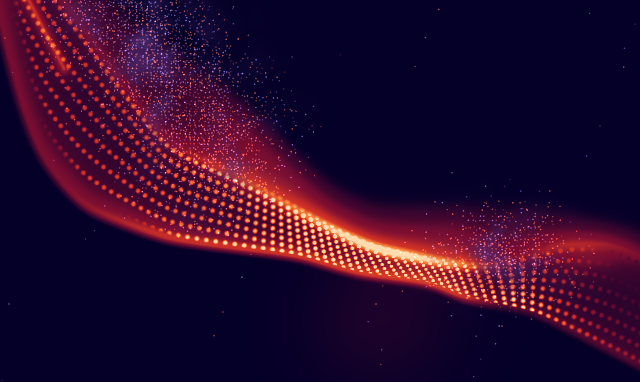
Reproduce this background procedurally as a WebGL 1 fragment shader.

```glsl
precision highp float;
uniform vec2 u_resolution;

const vec3 NIGHT = vec3(0.02, 0.0, 0.155);
const vec3 PLUM = vec3(0.23, 0.02, 0.18);
const vec3 CRIMSON = vec3(0.47, 0.05, 0.19);
const vec3 SCARLET = vec3(0.80, 0.18, 0.15);
const vec3 ORANGE = vec3(0.98, 0.48, 0.20);
const vec3 CREAM = vec3(1.0, 0.86, 0.68);
const vec3 VIOLET = vec3(0.29, 0.19, 0.48);
const vec3 LAVENDER = vec3(0.62, 0.55, 0.85);
const float DOT_ROWS = 8.0;
const float DOT_SPACING = 0.022;
const float DOT_RADIUS = 0.0068;
const vec2 DOT_AXIS = vec2(0.8, -0.6);
const float CURVE_SOFTNESS = 0.04;
const float SLOPE_STEP = 0.004;

float bell(float x) { return exp(-x * x); }

float below(float edge, float soft, float x) {
  return 1.0 - smoothstep(edge - soft, edge + soft, x);
}

// Rounded change of slope
float hinge(float x, float at, float turn) {
  float d = x - at;
  return 0.5 * turn * (d + sqrt(d * d + CURVE_SOFTNESS * CURVE_SOFTNESS));
}

// Ribbon outlines as heights over x
float lowerEdge(float x) {
  return 0.90 - 4.5 * x + hinge(x, 0.043, 1.86) + hinge(x, 0.098, 1.6)
    + hinge(x, 0.217, 0.71) + hinge(x, 0.435, 0.22) + hinge(x, 0.783, -0.2)
    + hinge(x, 0.935, 0.2) + hinge(x, 1.13, -0.4) + hinge(x, 1.217, 0.34)
    + hinge(x, 1.391, -0.35);
}

float upperEdge(float x) {
  return 1.228 - 1.4 * x + hinge(x, 0.435, 0.95) + hinge(x, 0.63, -0.1)
    + hinge(x, 0.87, 0.09) + hinge(x, 0.978, 0.26) + hinge(x, 1.185, 0.1)
    + hinge(x, 1.28, 0.43) + hinge(x, 1.48, -0.3) + hinge(x, 1.6, -0.5);
}

float veilEdge(float x) {
  return 1.27 - 0.85 * x + hinge(x, 0.652, -0.2) + hinge(x, 0.87, 0.55)
    + hinge(x, 0.97, 0.55) + hinge(x, 1.36, -0.2) + hinge(x, 1.48, -0.2);
}

// Hash and gradient noise
vec2 hash2(vec2 p) {
  p = vec2(dot(p, vec2(127.1, 311.7)), dot(p, vec2(269.5, 183.3)));
  return fract(sin(p) * 43758.5);
}

float corner(vec2 cell, vec2 f, vec2 o) {
  return dot(hash2(cell + o) * 2.0 - 1.0, f - o);
}

float gradientNoise(vec2 p) {
  vec2 i = floor(p), f = fract(p), w = f * f * (3.0 - 2.0 * f);
  return mix(mix(corner(i, f, vec2(0, 0)), corner(i, f, vec2(1, 0)), w.x),
             mix(corner(i, f, vec2(0, 1)), corner(i, f, vec2(1, 1)), w.x), w.y);
}

float fbm(vec2 p) {
  float sum = 0.0, gain = 0.6;
  for (int i = 0; i < 4; i++) {
    sum += gain * gradientNoise(p);
    p = p * 2.03 + 7.1;
    gain *= 0.5;
  }
  return sum;
}

float segmentDistance(vec2 p, vec2 a, vec2 b) {
  vec2 ab = b - a;
  return length(p - a - ab * clamp(dot(p - a, ab) / dot(ab, ab), 0.0, 1.0));
}

vec3 fire(float heat) {
  vec3 c = mix(NIGHT, PLUM, smoothstep(0.0, 0.12, heat));
  c = mix(c, CRIMSON, smoothstep(0.1, 0.27, heat));
  c = mix(c, SCARLET, smoothstep(0.25, 0.5, heat));
  c = mix(c, ORANGE, smoothstep(0.48, 0.78, heat));
  return mix(c, CREAM, smoothstep(0.75, 1.1, heat));
}

void main() {
  vec2 p = gl_FragCoord.xy / u_resolution.y;
  float pixel = 1.0 / u_resolution.y;
  float low = lowerEdge(p.x), high = upperEdge(p.x);
  float lowSlope = (lowerEdge(p.x + SLOPE_STEP) - lowerEdge(p.x - SLOPE_STEP)) / (2.0 * SLOPE_STEP);
  float highSlope = (upperEdge(p.x + SLOPE_STEP) - upperEdge(p.x - SLOPE_STEP)) / (2.0 * SLOPE_STEP);
  float span = max(high - low, 0.02);
  float across = (p.y - low) / span;
  float dLow = (p.y - low) / sqrt(1.0 + lowSlope * lowSlope);
  float dHigh = (p.y - high) / sqrt(1.0 + highSlope * highSlope);
  float farRight = smoothstep(1.18, 1.32, p.x);
  float sheet = smoothstep(-0.008, 0.012, dLow) * below(0.0, 0.015, dHigh);

  // Soft veil behind the ribbon, and the haze beneath it
  float veil = below(-0.02, 0.08, p.y - veilEdge(p.x)) * smoothstep(-0.03, 0.02, dHigh);
  float heat = veil * mix(0.09, 0.23, smoothstep(0.4, 0.7, p.x)) * (1.0 - 0.3 * farRight);
  heat += 0.055 * bell(length((p - vec2(1.0, 0.16)) / vec2(0.24, 0.22)));
  heat += 0.08 * sheet;

  // Glowing lower rim and upper crest
  float rimWidth = mix(0.05, 0.022, smoothstep(0.1, 0.6, p.x));
  float rim = smoothstep(-0.022, 0.012, dLow) * exp(-max(dLow, 0.0) / rimWidth);
  heat += rim * mix(0.22, 0.62, smoothstep(0.04, 0.6, p.x)) * (1.0 - 0.75 * farRight);
  float crest = exp(-max(dHigh, 0.0) / 0.035) * exp(min(dHigh, 0.0) / 0.025);
  heat += crest * mix(0.15, 0.4, smoothstep(0.35, 0.7, p.x)) * (1.0 - 0.65 * farRight);
  heat += 0.65 * bell((dHigh + 0.004) / 0.013) * bell((p.x - 1.0) / 0.19);
  heat += 0.18 * bell(length((p - vec2(1.53, 0.34)) / vec2(0.12, 0.05)));
  float fold = segmentDistance(p, vec2(0.07, 1.01), vec2(0.168, 0.82));
  heat += 0.4 * exp(-fold / 0.012);

  // Staggered dots carried by the ribbon
  float row = floor(across * DOT_ROWS);
  float column = dot(p, DOT_AXIS) / DOT_SPACING + 0.5 * mod(row, 2.0);
  vec2 local = vec2(fract(column), fract(across * DOT_ROWS)) - 0.5;
  local *= vec2(DOT_SPACING, span / DOT_ROWS);
  float slope = mix(lowSlope, highSlope, clamp(across, 0.0, 1.0));
  float dx = (local.x - DOT_AXIS.y * local.y) / (DOT_AXIS.x + DOT_AXIS.y * slope);
  float radius = min(DOT_RADIUS, 0.45 * span / DOT_ROWS);
  float dots = 1.0 - smoothstep(radius * 0.3, radius + pixel, length(vec2(dx, slope * dx + local.y)));
  float inset = mix(0.1, 0.008, smoothstep(0.08, 0.55, p.x));
  float glow = 0.36 + 0.6 * bell((p.x - 0.95) / 0.5) + 0.45 * bell(length(p - vec2(1.36, 0.22)) / 0.08);
  glow *= 1.0 - farRight * (0.65 * clamp(across, 0.0, 1.0) + 0.5 * smoothstep(1.42, 1.65, p.x));
  heat += dots * sheet * smoothstep(inset * 0.4, inset, dLow) * glow;
  vec3 color = fire(heat);

  // Violet dust clouds
  float dust = bell(segmentDistance(p, vec2(0.32, 1.02), vec2(0.55, 0.62)) / 0.15);
  dust = max(dust, bell(length((p - vec2(1.32, 0.34)) / vec2(0.14, 0.1))));
  float cloud = dust * smoothstep(-0.18, 0.4, fbm(p * 9.0));
  color = mix(color, VIOLET, 0.75 * cloud);

  // Scattered sparks
  for (int i = 0; i < 4; i++) {
    float layer = float(i);
    vec2 grid = p / (0.0095 + 0.003 * layer) + 31.7 * layer;
    vec2 cell = floor(grid);
    vec2 seed = hash2(cell);
    vec2 offset = (fract(grid) - 0.25 - 0.5 * hash2(cell + 53.0)) * (0.0095 + 0.003 * layer);
    float spark = 1.0 - smoothstep(0.0005, 0.0018 + pixel * 0.6, length(offset));
    spark *= step(seed.x, dust * 0.6) * (0.25 + 0.75 * seed.y);
    color += spark * mix(ORANGE, LAVENDER, step(0.6, fract(seed.y * 17.0))) * 0.75;
  }
  gl_FragColor = vec4(min(color, 1.0), 1.0);
}
```
